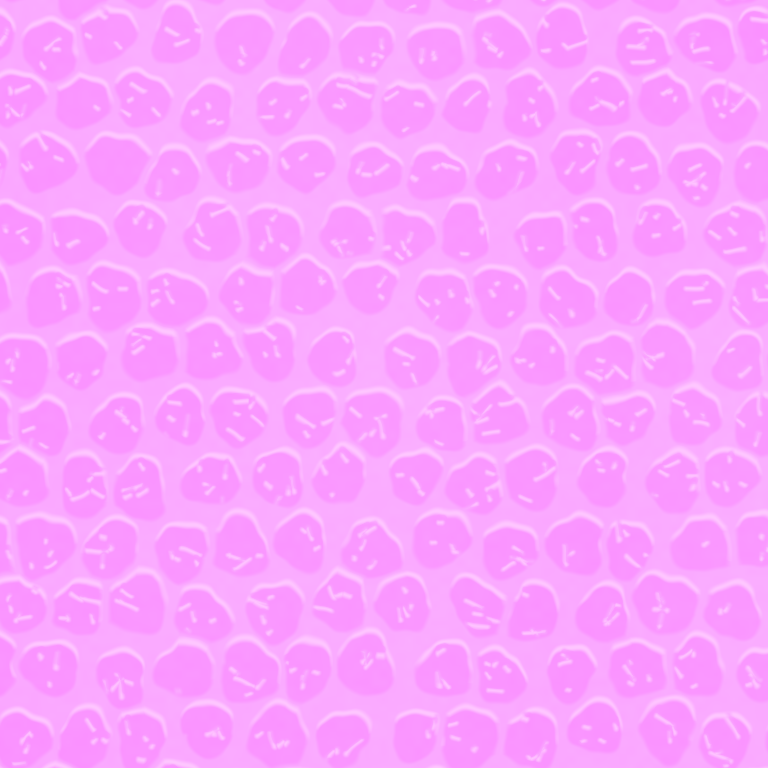
This texture is drawn by a three.js fragment shader. Its source:

```glsl
varying vec2 vUv;

const float TAU = 6.2831853;
const vec2 GRID = vec2(11.8, 12.2);
const vec3 CELL_PINK = vec3(0.98, 0.588, 1.0);
const vec3 GROUND_PINK = vec3(0.98, 0.668, 1.0);
const vec3 RIM_PINK = vec3(1.0, 0.79, 1.0);

float hash(vec2 p) {
  return fract(sin(dot(p, vec2(127.1, 311.7))) * 43758.5453);
}

vec2 hash2(vec2 p) {
  return vec2(hash(p), hash(p + 37.3));
}

float noise(vec2 p) {
  vec2 i = floor(p);
  vec2 f = fract(p);
  f = f * f * (3.0 - 2.0 * f);
  float low = mix(hash(i), hash(i + vec2(1.0, 0.0)), f.x);
  float high = mix(hash(i + vec2(0.0, 1.0)), hash(i + 1.0), f.x);
  return mix(low, high, f.y);
}

vec2 rotate(vec2 p, float angle) {
  float c = cos(angle);
  float s = sin(angle);
  return vec2(c * p.x - s * p.y, s * p.x + c * p.y);
}

float segment(vec2 p, vec2 halfStep) {
  float t = clamp(dot(p, halfStep) / dot(halfStep, halfStep), -1.0, 1.0);
  return length(p - halfStep * t);
}

// Staggered rows with a random shift
vec2 cellCentre(vec2 id, float jitter) {
  float stagger = (mod(id.y, 2.0) - 0.5) * 0.5;
  return id + 0.5 + vec2(stagger, 0.0) + (hash2(id) - 0.5) * jitter;
}

// Lumpy, tilted ellipse
float pebble(vec2 p, vec2 id) {
  vec2 radii = mix(vec2(0.36, 0.39), vec2(0.48, 0.50), hash2(id + 11.7));
  vec2 q = rotate(p, (hash(id + 5.1) - 0.5) * 1.4);
  float angle = atan(q.y, q.x);
  float phase = TAU * hash(id + 8.9);
  float lump = 1.0 + 0.08 * sin(3.0 * angle + phase)
             + 0.05 * sin(2.0 * angle - phase)
             + 0.02 * sin(7.0 * angle + 2.0 * phase);
  return (length(q / radii) - lump) * 0.42;
}

// Short creases scattered inside one cell
float creases(vec2 p, vec2 id) {
  float d = 1.0;
  for (int i = 0; i < 5; i++) {
    vec2 seed = id * 1.37 + float(i) * 7.31;
    vec2 r = hash2(seed + 2.3);
    vec2 s = hash2(seed + 19.6);
    vec2 spot = rotate(vec2(0.08 + 0.29 * r.x, 0.0), TAU * r.y);
    vec2 halfStep = rotate(vec2(0.02 + 0.15 * s.x * s.x, 0.0), TAU * s.y);
    float absent = step(0.72, hash(seed + 4.4));
    d = min(d, segment(p - spot, halfStep) - 0.028 + absent);
  }
  return d;
}

// Cell mask: nearest pebble, kept apart from its neighbour, minus creases
float cellMask(vec2 p, float gap, float soft) {
  vec2 base = floor(p);
  vec2 nearestId = base;
  float nearest = 9.0;
  float second = 9.0;
  for (int y = -1; y <= 1; y++) {
    for (int x = -1; x <= 1; x++) {
      vec2 id = base + vec2(float(x), float(y));
      float d = pebble(p - cellCentre(id, 0.28), id);
      if (d < nearest) {
        second = nearest;
        nearest = d;
        nearestId = id;
      } else {
        second = min(second, d);
      }
    }
  }
  float body = max(nearest, 0.5 * (nearest - second) + gap);
  float cut = creases(p - cellCentre(nearestId, 0.28), nearestId);
  return smoothstep(soft, -soft, body) * smoothstep(-soft, soft, cut);
}

void main() {
  vec2 warp = vec2(noise(vUv * 45.0), noise(vUv * 45.0 + 71.0)) - 0.5;
  vec2 p = vUv * GRID + 20.0 + warp * 0.07;

  // Relief lit from above
  float mask = cellMask(p, 0.065, 0.042);
  float below = cellMask(p - vec2(0.015, 0.085), 0.065, 0.042);
  float rim = clamp(below - mask, 0.0, 1.0);

  // Cloudy tint and faint grain
  float cloud = noise(vUv * 4.0) - 0.5;
  float grain = noise(vUv * 90.0) - 0.5;
  vec3 color = mix(GROUND_PINK, CELL_PINK, mask);
  color.g += 0.030 * cloud + 0.016 * grain;
  color = mix(color, RIM_PINK, rim * 0.9);

  gl_FragColor = vec4(color, 1.0);
}
```
